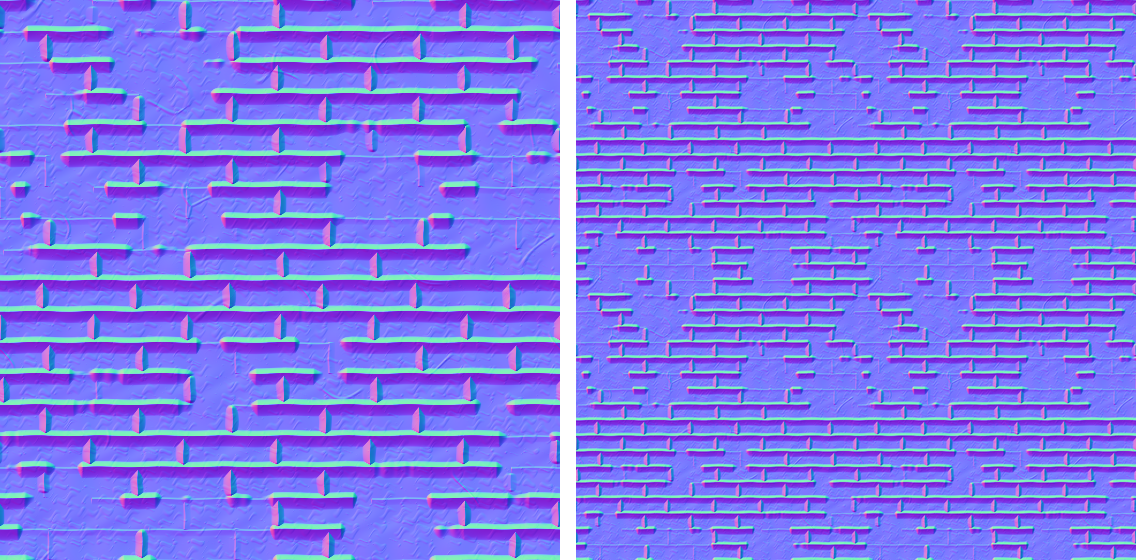
Left: one tile. Right: repeated 2 by 2.
A Shadertoy shader for this texture map:

```glsl
// Tangent-space normal map of an old brick wall: 18 courses of 6 bricks, running bond.
// A height field of lopsided mortar grooves, partly filled by cellular plaster patches,
// is differentiated and encoded as colour. All hashes and waves wrap at the edges.

const float ROWS = 18.0;          // courses; one course is the unit of length
const float BRICK = 3.0;          // brick length in courses
const float PATCH = 4.5;          // plaster cell size
const float PATCH_SPREAD = 0.40;  // random growth of patches, in cells
const float PATCH_RADIUS = 0.22;  // base patch radius
const float BED_DEPTH = 0.31;     // horizontal joints
const vec2 BED_WALLS = vec2(0.17, 0.37);   // wall widths above, below
const float HEAD_DEPTH = 0.22;    // vertical joints
const vec2 HEAD_WALLS = vec2(0.19, 0.24);  // wall widths right, left
const float SEAM_DEPTH = 0.03;    // hairline outlines of filled joints
const float SEAM_SHARE = 0.5;     // share of filled bricks that show them
const float PIT_DEPTH = 0.011;
const float FISSURE_DEPTH = 0.022;
const float SWELL = 0.014;
const float STEP = 0.018;         // half width of the slope filter
const vec2 TILT = vec2(-0.04, -0.05);
const float WAVE = 6.2831853 / ROWS;

float hash(vec2 p) {
    return fract(sin(dot(p, vec2(127.1, 311.7))) * 43758.545);
}

// Nearest and second nearest distance on a wrapping grid; spread enlarges random cells.
vec2 cellular(vec2 p, float period, float spread) {
    vec2 base = floor(p), nearest = vec2(9.0);
    for (int y = -1; y <= 1; y++)
    for (int x = -1; x <= 1; x++) {
        vec2 cell = base + vec2(x, y);
        vec2 id = mod(cell, period);
        vec2 jitter = vec2(hash(id + 3.7), hash(id + 19.3));
        float d = length(cell + 0.1 + 0.8 * jitter - p) - spread * hash(id + 41.9);
        nearest = d < nearest.x ? vec2(d, nearest.x) : vec2(nearest.x, min(nearest.y, d));
    }
    return nearest;
}

// One at the trough, falling to zero across unequal walls (positive side, negative side).
float groove(float d, vec2 walls) {
    float t = d > 0.0 ? d / walls.x : -d / walls.y;
    return pow(max(1.0 - t, 0.0), 1.35);
}

// Signed distance out of the plaster, made ragged along each course.
float exposure(vec2 p) {
    float phase = 6.28 * hash(vec2(mod(floor(p.y), ROWS), 7.0));
    float ragged = 0.34 * sin(5.0 * WAVE * p.x + phase)
                 + 0.18 * sin(11.0 * WAVE * p.x + 2.0 * phase)
                 + 0.04 * sin(37.0 * WAVE * p.x + 3.0 * phase);
    return cellular(p / PATCH, ROWS / PATCH, PATCH_SPREAD).x * PATCH - PATCH_RADIUS + ragged;
}

float courseShift(float row) {
    row = mod(row, ROWS);
    return 0.5 * BRICK * mod(row + 1.0, 2.0) + 0.26 * (hash(vec2(row, 53.0)) - 0.5);
}

// Whether a filled brick still shows its hairline outline.
float hasSeam(float brick, float row) {
    return step(1.0 - SEAM_SHARE, hash(vec2(mod(brick, ROWS / BRICK), mod(row, ROWS)) + 71.0));
}

float bedJoint(vec2 p) {
    float joint = round(p.y), d = p.y - joint;
    float bare = smoothstep(-0.05, 0.28, exposure(vec2(p.x, joint)));
    float brick = floor((p.x - courseShift(joint - 1.0)) / BRICK);
    float seam = (1.0 - bare) * hasSeam(brick, joint - 1.0) * groove(d + 0.05, vec2(0.055, 0.18));
    float cut = bare * groove(d, BED_WALLS * mix(0.4, 1.0, bare));
    return BED_DEPTH * cut + SEAM_DEPTH * seam;
}

float headJoint(vec2 p) {
    float row = floor(p.y), t = p.y - row, shift = courseShift(row);
    float joint = round((p.x - shift) / BRICK);
    float center = joint * BRICK + shift, d = p.x - center;
    vec2 id = vec2(mod(joint, ROWS / BRICK), mod(row, ROWS));
    float luck = 0.9 * (hash(id + 97.0) - 0.45);
    float bare = smoothstep(-0.1, 0.4, exposure(vec2(center, row + 0.5)) + luck);
    // Rounded slot, worn shorter where plaster creeps in.
    float reach = abs(2.0 * t - 1.0) / mix(0.5, 1.0, bare);
    float slot = max(1.0 - reach * reach * reach * reach, 0.0);
    float wear = 1.0 + 0.05 * sin(7.0 * t + 6.28 * hash(id));
    float cut = bare * smoothstep(0.0, 0.7, slot) * groove(d, HEAD_WALLS * wear * (0.5 + 0.5 * slot));
    float seam = (1.0 - bare) * hasSeam(joint - 1.0, row) * groove(d, vec2(0.18, 0.055));
    return HEAD_DEPTH * cut + SEAM_DEPTH * seam;
}

float height(vec2 p) {
    // Very slightly crooked courses
    vec2 q = p + vec2(0.008 * sin(23.0 * WAVE * p.y), 0.014 * sin(9.0 * WAVE * p.x + 1.0));
    float joints = max(bedJoint(q), headJoint(q));
    // Sparse diagonal pits of random size, and broad swells of the surface
    vec2 grain = vec2(p.x + p.y, 2.0 * p.y - p.x) * 2.0 + 0.35 * sin(WAVE * vec2(31.0, 37.0) * p.yx);
    float pits = smoothstep(0.1, -0.35, cellular(grain, ROWS * 2.0, 0.6).x);
    float swell = sin(WAVE * (7.0 * p.x + 4.0 * p.y)) * sin(WAVE * (5.0 * p.y - 6.0 * p.x))
                + 0.5 * sin(WAVE * (13.0 * p.x - 9.0 * p.y) + 2.0 * sin(WAVE * 8.0 * p.y));
    // Curved fissures, only in a few places
    vec2 bent = p + 0.3 * sin(WAVE * vec2(8.0, 7.0) * p.yx);
    vec2 f = cellular(bent / BRICK, ROWS / BRICK, 0.0);
    float place = sin(WAVE * (2.0 * p.x + 3.0 * p.y) + 1.0) * sin(WAVE * (3.0 * p.x - 2.0 * p.y));
    float fissure = smoothstep(0.05, 0.0, f.y - f.x) * smoothstep(0.55, 0.8, place);
    return SWELL * swell - joints - PIT_DEPTH * pits - FISSURE_DEPTH * fissure;
}

void mainImage(out vec4 fragColor, in vec2 fragCoord) {
    vec2 p = fragCoord / iResolution.xy * ROWS;
    vec2 e = vec2(STEP, 0.0);
    vec2 slope = vec2(height(p + e) - height(p - e), height(p + e.yx) - height(p - e.yx)) / (2.0 * STEP);
    // Green points down the wall
    vec3 normal = normalize(vec3(vec2(-slope.x, slope.y) + TILT, 1.0));
    fragColor = vec4(0.5 + 0.5 * normal, 1.0);
}
```
